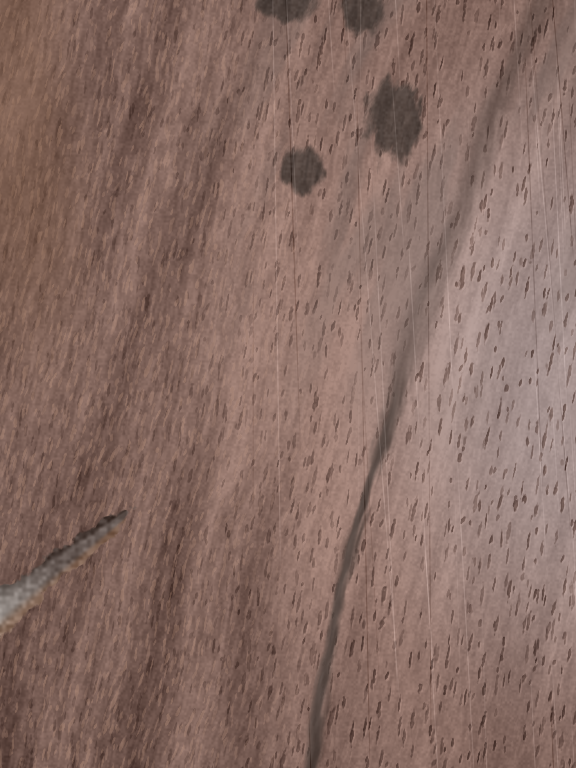
Write a WebGL 2 fragment shader that draws this texture.

```glsl
#version 300 es
precision highp float;
// Worn brown wood: leaning grain, open pores, dark stains, fine scratches and a gouge.
#define DEEP vec3(0.345, 0.255, 0.228)
#define PALE vec3(0.612, 0.490, 0.448)
#define SHEEN vec3(0.650, 0.585, 0.578)
#define STAIN vec3(0.290, 0.245, 0.225)
#define RUST vec3(0.520, 0.385, 0.300)
#define LEAN 0.23
#define BAND_CONTRAST 0.78
#define FIBRE_CONTRAST 0.56
#define FLECK_GAIN 0.42
#define PORE_DEPTH 0.85
#define GRIT 0.36
#define SCRATCHES 30

uniform vec2 u_resolution;
out vec4 fragColor;

float hash(vec2 p) {
  vec3 h = fract(p.xyx * 0.1031);
  h += dot(h, h.yzx + 33.33);
  return fract((h.x + h.y) * h.z);
}

float noise(vec2 p) {
  vec2 cell = floor(p), f = fract(p);
  f = f * f * (3.0 - 2.0 * f);
  return mix(mix(hash(cell), hash(cell + vec2(1, 0)), f.x),
             mix(hash(cell + vec2(0, 1)), hash(cell + vec2(1, 1)), f.x), f.y);
}

float fbm(vec2 p) {
  float sum = 0.0, gain = 0.53;
  for (int i = 0; i < 4; i++) {
    sum += gain * noise(p);
    p = p * 2.03 + 17.3;
    gain *= 0.5;
  }
  return sum;
}

// One ragged dash per cell, in columns shifted at random along the grain.
float dashes(vec2 p, vec2 size, float density, float seed) {
  vec2 q = p / size;
  float column = floor(q.x);
  q.y += 9.0 * hash(vec2(column, seed));
  vec2 id = vec2(column, floor(q.y)) + seed * 37.0;
  float pick = hash(id + 5.0);
  vec2 halfSize = vec2(mix(0.11, 0.20, hash(id + 17.0)), mix(0.12, 0.40, hash(id + 11.0)));
  vec2 spare = 0.46 - halfSize;
  vec2 centre = 0.5 + spare * (2.0 * vec2(hash(id), hash(id + 23.0)) - 1.0);
  vec2 d = (fract(q) - centre) / halfSize;
  d.x += 0.8 * d.y * (hash(id + 31.0) - 0.5);
  float ragged = 0.7 * (noise(p * vec2(420.0, 260.0)) - 0.5);
  float shape = 1.0 - smoothstep(0.55, 1.15, length(d) + ragged);
  return shape * step(pick, density) * mix(0.4, 1.0, hash(id + 41.0));
}

float segment(vec2 p, vec2 a, vec2 b, out float along) {
  along = clamp(dot(p - a, b - a) / dot(b - a, b - a), 0.0, 1.0);
  return length(p - mix(a, b, along));
}

void main() {
  vec2 p = gl_FragCoord.xy / u_resolution.y;
  float pixel = 1.0 / u_resolution.y;
  float right = smoothstep(0.18, 0.50, p.x);

  // Coordinates across and along the grain; broad bands bow with height
  float wobble = 0.012 * (noise(p * vec2(5.0, 7.0)) - 0.5) + 0.004 * (noise(p * 38.0) - 0.5);
  vec2 grain = vec2(p.x - LEAN * p.y + wobble, p.y);
  float across = p.x - 0.16 * p.y - 0.14 * p.y * p.y + wobble;

  // Broad light, growth bands and fine fibres
  float tone = 0.26 + 0.52 * smoothstep(0.06, 0.50, p.x);
  tone += 0.24 * smoothstep(0.33, 0.0, length((p - vec2(0.43, 0.55)) * vec2(1.0, 0.7)));
  tone += 0.26 * smoothstep(0.24, 0.0, p.x) * smoothstep(0.35, 0.9, p.y);
  tone -= 0.18 * smoothstep(0.72, 1.0, p.y) * right;
  tone -= 0.20 * smoothstep(0.3, 0.0, p.y) * right;
  float bandGain = BAND_CONTRAST * mix(1.0, 0.8, right);
  tone += bandGain * (fbm(vec2(across * 17.0, p.y * 1.6)) - 0.48);
  tone += 0.45 * bandGain * (noise(vec2(across * 62.0 + 5.0, p.y * 4.0)) - 0.5);
  float fibre = 0.5 * noise(vec2(grain.x * 140.0, p.y * 13.0))
              + 0.5 * noise(vec2(grain.x * 270.0 + 8.0, p.y * 52.0));
  tone += FIBRE_CONTRAST * (fibre - 0.5) * mix(1.1, 0.65, right);
  tone += GRIT * (0.65 * noise(p * 340.0) + 0.35 * noise(p * 170.0 + 9.0) - 0.5);

  // Pale flecks to the left, dark pores with a lit rim to the right
  float fleck = 0.0, pore = 0.0, rim = 0.0;
  vec2 poreGrain = vec2(p.x - 0.7 * LEAN * p.y + 0.3 * wobble, p.y);
  for (int i = 0; i < 3; i++) {
    float k = float(i);
    vec2 size = vec2(0.0105, 0.027) * (1.0 + 0.22 * k);
    fleck = max(fleck, dashes(grain, size, 0.75, k + 1.0));
    pore = max(pore, dashes(poreGrain, size * 1.08, 0.36, k + 6.0));
    rim = max(rim, dashes(poreGrain + vec2(-0.002, 0.002), size * 1.08, 0.36, k + 6.0));
  }
  tone += FLECK_GAIN * fleck * mix(1.0, 0.25, right);
  tone += 0.22 * rim * right - PORE_DEPTH * pore * mix(0.4, 1.0, right);
  vec3 color = mix(DEEP, PALE, clamp(tone, -0.3, 1.2));

  // Warm edge and cool reflected light
  float warm = fbm(p * vec2(9.0, 4.0) + 40.0);
  color = mix(color, RUST, 0.40 * smoothstep(0.12, 0.0, p.x - 0.05 * warm) * smoothstep(0.4, 0.75, p.y));
  color = mix(color, RUST, 0.30 * fleck * (1.0 - right));
  float glow = smoothstep(0.40, 0.04, length((p - vec2(0.75, 0.50)) * vec2(1.15, 0.72)));
  color = mix(color, SHEEN + 0.16 * (tone - 0.7), 0.80 * glow * (1.0 - 0.7 * pore));
  float cool = smoothstep(0.50, 0.68, fbm(vec2(across * 19.0 + 3.0, p.y * 3.0)));
  color = mix(color, vec3(0.45, 0.39, 0.37), 0.40 * cool * right * smoothstep(0.35, 0.7, p.y));

  // Dark vein, streaky below and diffuse above
  float high = smoothstep(0.42, 0.58, p.y);
  float veinWidth = mix(0.013, 0.026, high) * (0.6 + 0.8 * noise(vec2(3.0, p.y * 14.0)));
  float veinOffset = across - 0.405 + 0.012 * (warm - 0.5) + 0.009 * (fibre - 0.5);
  float vein = smoothstep(veinWidth, 0.1 * veinWidth, abs(veinOffset));
  color = mix(color, STAIN + 0.12 * (fibre - 0.5), vein * mix(0.85, 0.36, high));

  // Soaked stains: centre, then radii
  vec4 stains[4] = vec4[4](vec4(0.514, 0.844, 0.036, 0.056), vec4(0.393, 0.779, 0.028, 0.030),
                           vec4(0.370, 1.000, 0.042, 0.026), vec4(0.468, 0.992, 0.028, 0.034));
  for (int i = 0; i < 4; i++) {
    float r = length((p - stains[i].xy) / stains[i].zw) + 0.8 * (fbm(grain * vec2(90.0, 40.0)) - 0.5);
    vec3 soaked = STAIN * (0.8 + 0.4 * fibre) + 0.06 * (noise(p * 300.0) - 0.5);
    color = mix(color, soaked, 0.9 * smoothstep(1.15, 0.75, r));
  }

  // Near-vertical scratches, some dark and some bright
  for (int i = 0; i < SCRATCHES; i++) {
    float k = float(i), side = hash(vec2(k, 3.0));
    float x = mix(0.76, 0.28, side * side) - mix(-0.01, 0.09, hash(vec2(k, 7.0))) * (p.y - 0.5);
    float line = smoothstep(0.7 * pixel + 0.0006, 0.0, abs(p.x - x));
    line *= smoothstep(0.40, 0.75, noise(vec2(k * 7.3, p.y * 5.0 + k))) * mix(0.5, 1.0, noise(vec2(k, p.y * 90.0)));
    color += line * (hash(vec2(k, 9.0)) < 0.4 ? -0.12 : 0.09);
  }

  // Tapered gouge with a shaded upper lip and a worn lower one
  float along;
  float gouge = segment(p, vec2(-0.02, 0.19), vec2(0.17, 0.335), along) + 0.022 * (fbm(p * 60.0) - 0.5);
  float gougeWidth = mix(0.027, 0.006, along);
  float lip = dot(p - vec2(-0.02, 0.19), normalize(vec2(-0.145, 0.19))) / gougeWidth;
  vec3 hollow = mix(vec3(0.58, 0.55, 0.53), vec3(0.40, 0.35, 0.33), smoothstep(0.0, 0.6, along));
  hollow = mix(hollow, RUST, 0.7 * smoothstep(-0.2, -0.9, lip)) - 0.13 * smoothstep(0.3, 0.9, lip);
  color = mix(color, hollow + 0.18 * (noise(p * 190.0) - 0.5), smoothstep(gougeWidth + 0.003, gougeWidth - 0.002, gouge));
  fragColor = vec4(clamp(color, 0.0, 1.0), 1.0);
}
```
